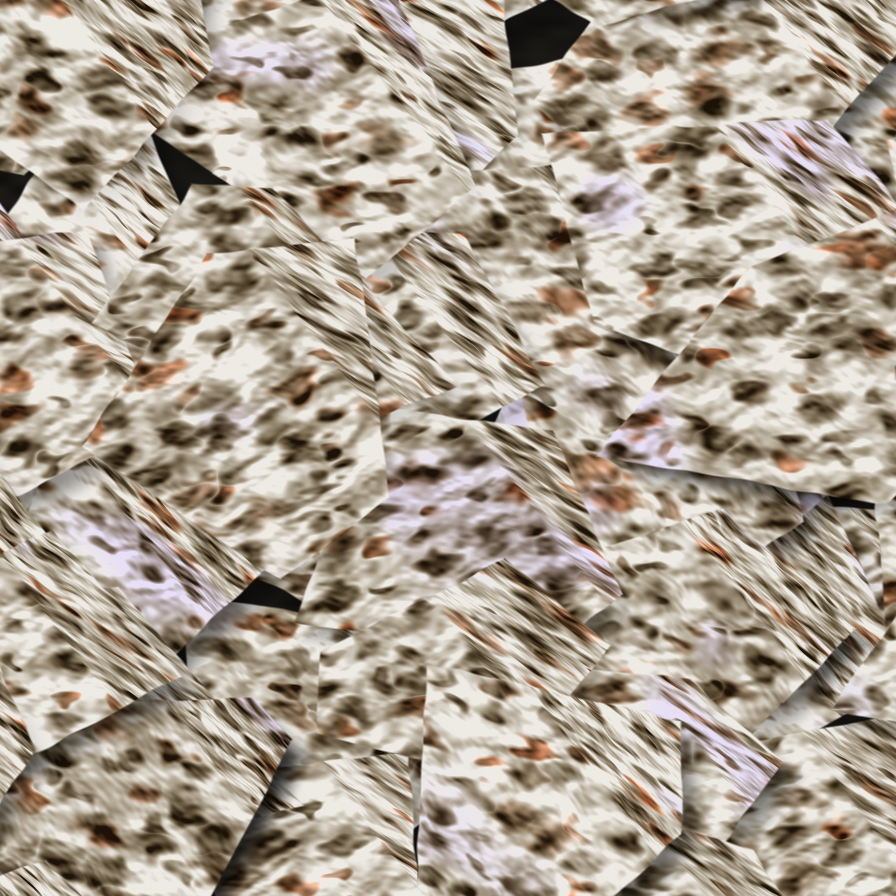
Give the GLSL for this texture, as a three.js fragment shader.

```glsl
// Overlapping slabs of speckled cream stone with streaked facets and dark gaps.
#define STONES 56
#define COLUMNS 7.0
#define STONE_PITCH vec2(0.20, 0.17)
#define STONE_REACH vec2(0.09, 0.17)
#define SHADOW_OFFSET vec2(0.016, -0.018)
#define EDGE_SOFTNESS 0.0015
#define SPOT_SIZE vec2(0.060, 0.038)
#define SPOT_DEPTH 0.46
#define BASE_TONE 0.81
#define FIBRE_CONTRAST 1.05
#define GAP_COLOUR vec3(0.085, 0.078, 0.068)

varying vec2 vUv;

float hash(vec2 p) {
  return fract(sin(dot(p, vec2(127.1, 311.7))) * 43758.5453);
}

float noise(vec2 p) {
  vec2 i = floor(p);
  vec2 f = fract(p);
  f = f * f * (3.0 - 2.0 * f);
  float low = mix(hash(i), hash(i + vec2(1.0, 0.0)), f.x);
  float high = mix(hash(i + vec2(0.0, 1.0)), hash(i + 1.0), f.x);
  return mix(low, high, f.y);
}

mat2 rotation(float angle) {
  float c = cos(angle);
  float s = sin(angle);
  return mat2(c, -s, s, c);
}

// Signed distance to an irregular five-sided slab, negative inside.
float slabDistance(vec2 v, float id) {
  float d = -1.0;
  v.x /= 1.2;
  for (int k = 0; k < 5; k++) {
    vec2 seed = vec2(id, float(k) + 3.0);
    float angle = (float(k) + 0.7 * hash(seed)) * 1.25664;
    float reach = mix(STONE_REACH.x, STONE_REACH.y, hash(seed + 20.0));
    d = max(d, dot(v, vec2(cos(angle), sin(angle))) - reach);
  }
  return d;
}

// Scattered ragged blotches: x is the coverage, y a random hue.
vec2 spots(vec2 q) {
  vec2 g = q / SPOT_SIZE;
  g += 0.55 * (vec2(noise(q * vec2(40.0, 75.0)), noise(q * vec2(45.0, 80.0) + 9.0)) - 0.5);
  vec2 cell = floor(g);
  vec2 result = vec2(0.0);
  for (int y = -1; y <= 1; y++) {
    for (int x = -1; x <= 1; x++) {
      vec2 c = cell + vec2(float(x), float(y));
      vec2 centre = c + 0.15 + 0.7 * vec2(hash(c), hash(c + 17.0));
      float radius = mix(0.25, 0.68, hash(c + 31.0));
      float cover = 1.0 - smoothstep(0.35, 1.0, length(g - centre) / radius);
      if (cover > result.x) result = vec2(cover, hash(c + 47.0));
    }
  }
  return result;
}

// Fine wisps, longer than they are high.
float fibres(vec2 q) {
  q.y += 0.012 * (noise(q * 28.0) - 0.5);
  float n = 0.42 * noise(q * vec2(24.0, 62.0));
  n += 0.36 * noise(rotation(0.35) * q * vec2(50.0, 125.0) + 5.0);
  return n + 0.22 * noise(rotation(-0.3) * q * vec2(105.0, 230.0) + 11.0);
}

vec3 stoneColour(vec2 v, float id, float d) {
  // A crease shears the grain into steep streaks on the right-hand facet.
  float crease = max(0.0, dot(v, vec2(0.8, 0.6)) - mix(0.03, 0.10, hash(vec2(id, 51.0))));
  vec2 q = rotation(0.6 * (hash(vec2(id, 52.0)) - 0.62)) * v;
  q.y += 1.8 * crease;
  q += vec2(fract(id * 0.37), fract(id * 0.61)) * 6.0 + 3.0;

  vec2 spot = spots(q);
  float fibre = fibres(q);
  float tone = BASE_TONE + FIBRE_CONTRAST * (fibre - 0.5);
  tone -= SPOT_DEPTH * spot.x * (0.65 + 0.7 * noise(q * vec2(60.0, 110.0)));
  tone += 0.10 * (hash(vec2(id, 53.0)) - 0.5);
  tone += 0.05 * smoothstep(-0.008, 0.0, d);
  tone = clamp(tone, 0.07, 0.92);

  // Dark tones run warm; some blotches turn rusty, a few patches lilac.
  vec3 colour = pow(vec3(tone), vec3(0.85, 1.0, 1.28));
  float rust = spot.x * smoothstep(0.55, 0.95, spot.y) * noise(q * 45.0);
  colour *= mix(vec3(1.0), vec3(1.35, 0.88, 0.66), rust);
  float lilac = smoothstep(0.68, 0.9, noise(q * 9.0 + 4.0));
  return colour * mix(vec3(1.0), vec3(0.97, 0.95, 1.08), lilac);
}

void main() {
  vec2 p = vUv + 0.004 * (vec2(noise(vUv * 35.0), noise(vUv * 35.0 + 8.0)) - 0.5);
  vec3 colour = GAP_COLOUR * (0.7 + 0.6 * noise(vUv * vec2(40.0, 80.0)));

  // Lay the slabs in a scrambled order, each shading those beneath.
  for (int i = 0; i < STONES; i++) {
    float id = floor(mod(float(i) * 23.0 + 0.5, float(STONES)));
    float row = floor((id + 0.5) / COLUMNS);
    vec2 cell = vec2(id - row * COLUMNS, row);
    vec2 jitter = vec2(hash(cell + 61.0), hash(cell + 73.0));
    vec2 v = p - ((cell + jitter) * STONE_PITCH - 0.19);

    float shade = 1.0 - smoothstep(-0.018, 0.012, slabDistance(v - SHADOW_OFFSET, id));
    float strength = 0.85 * hash(vec2(id, 81.0)) * smoothstep(0.2, 0.7, noise(p * 8.0 + id));
    colour *= 1.0 - strength * shade;

    float d = slabDistance(v, id);
    if (d < EDGE_SOFTNESS) {
      float cover = 1.0 - smoothstep(-EDGE_SOFTNESS, EDGE_SOFTNESS, d);
      colour = mix(colour, stoneColour(v, id, d), cover);
    }
  }
  gl_FragColor = vec4(colour, 1.0);
}
```
